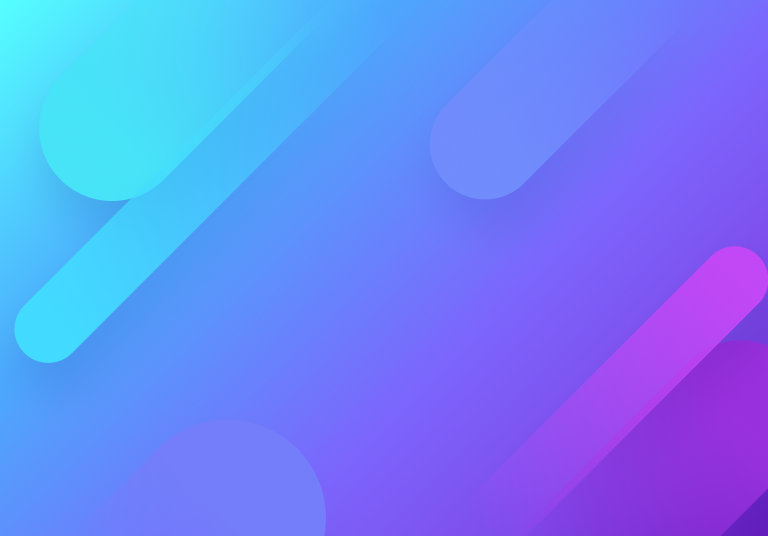
A WebGL 2 fragment shader for this background:

```glsl
#version 300 es
precision highp float;
// Diagonal cyan-to-violet gradient crossed by rounded bars at 45 degrees.
// Each bar is a half-infinite capsule distance function that fades along its
// axis and casts a soft shadow, tinted from the colours beneath it.

#define SHADOW_OFFSET vec2(0.020, -0.045)
#define SHADOW_BLUR 0.085
#define SHADOW_TINT vec3(0.86, 0.88, 0.93)
#define GRAIN 0.003

uniform vec2 u_resolution;
out vec4 fragColor;

const vec2 UP_RIGHT = vec2(0.70711);

float hash(vec2 p) {
    return fract(sin(dot(p, vec2(12.9898, 78.233))) * 43758.5453);
}

// Five colour stops, t grows from the top left to the lower right corner
vec3 backdrop(float t) {
    vec3 c = mix(vec3(0.33, 1.00, 1.00), vec3(0.30, 0.66, 0.99), clamp(t / 0.72, 0.0, 1.0));
    c = mix(c, vec3(0.485, 0.40, 0.99), clamp((t - 0.72) / 0.78, 0.0, 1.0));
    c = mix(c, vec3(0.50, 0.29, 0.92), clamp((t - 1.50) / 0.47, 0.0, 1.0));
    return mix(c, vec3(0.40, 0.11, 0.75), clamp((t - 1.97) / 0.46, 0.0, 1.0));
}

// Distance to a bar with one round end at the origin, endless along axis
float barDistance(vec2 q, vec2 axis, float radius) {
    return length(q - axis * max(dot(q, axis), 0.0)) - radius;
}

// Lays a fading bar and its shadow over the colour below
vec3 addBar(vec3 below, vec2 p, vec2 cap, vec2 axis, float radius,
            float fadeLength, vec3 tone, float shadow) {
    vec2 q = p - cap;
    float fade = 1.0 - clamp(dot(q, axis) / fadeLength, 0.0, 1.0);
    float shade = 1.0 - smoothstep(-SHADOW_BLUR, SHADOW_BLUR,
                                   barDistance(q - SHADOW_OFFSET, axis, radius));
    float cover = clamp(0.5 - barDistance(q, axis, radius) * u_resolution.y, 0.0, 1.0);
    vec3 shaded = below * mix(vec3(1.0), SHADOW_TINT, shade * fade * shadow);
    return mix(shaded, mix(below, tone, fade), cover);
}

void main() {
    vec2 p = gl_FragCoord.xy / u_resolution.y;
    vec3 color = backdrop(p.x + 1.0 - p.y);

    // Cyan pair, upper left
    color = addBar(color, p, vec2(0.209, 0.761), UP_RIGHT, 0.136, 0.42,
                   vec3(0.28, 0.89, 0.97), 1.0);
    color = addBar(color, p, vec2(0.090, 0.386), UP_RIGHT, 0.063, 0.86,
                   vec3(0.26, 0.86, 1.00), 0.8);

    // Pale blue bars, top and bottom
    color = addBar(color, p, vec2(0.905, 0.731), UP_RIGHT, 0.103, 0.44,
                   vec3(0.44, 0.55, 0.99), 0.7);
    color = addBar(color, p, vec2(0.425, 0.034), -UP_RIGHT, 0.183, 0.24,
                   vec3(0.455, 0.49, 0.98), 0.15);

    // Purple and magenta pair, lower right
    color = addBar(color, p, vec2(1.381, 0.229), -UP_RIGHT, 0.136, 0.46,
                   vec3(0.60, 0.19, 0.87), 0.8);
    color = addBar(color, p, vec2(1.371, 0.478), -UP_RIGHT, 0.0625, 0.66,
                   vec3(0.76, 0.28, 0.96), 0.9);

    // Fine grain hides banding
    color += (hash(gl_FragCoord.xy) - 0.5) * GRAIN;
    fragColor = vec4(color, 1.0);
}
```
